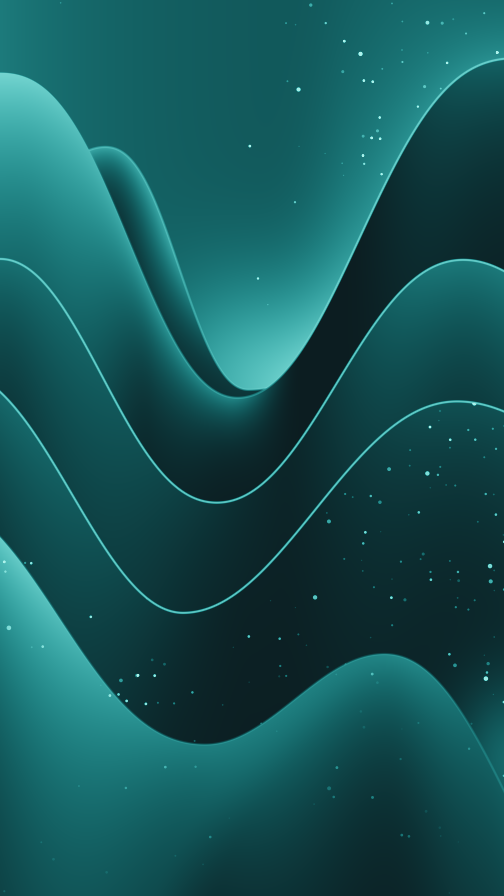
A WebGL 2 fragment shader for this background:

```glsl
#version 300 es
precision highp float;
// Layered teal silk waves under a hazy glow, with drifting specks of dust.
// Each wave is a chain of skewed cosine eases; depth below its edge drives
// a single light value, which one colour ramp turns into teal.

uniform vec2 u_resolution;
out vec4 fragColor;

// Knots a..d are crests and troughs; s1..s3 skew the ease of each span.
struct Wave { vec2 a, b, c, d, s1, s2, s3; };

const Wave HUMP = Wave(vec2(-0.10, 0.70), vec2(0.209, 0.836), vec2(0.493, 0.565),
    vec2(0.93, 0.674), vec2(0.0), vec2(-0.3, 0.15), vec2(0.0));
const Wave RIDGE = Wave(vec2(0.0, 0.919), vec2(0.472, 0.556), vec2(1.023, 0.935),
    vec2(1.6, 0.6), vec2(-0.4, 0.1), vec2(0.0, 0.4), vec2(0.0));
const Wave MIDDLE = Wave(vec2(0.0, 0.711), vec2(0.430, 0.439), vec2(0.919, 0.710),
    vec2(1.349, 0.5625), vec2(-0.05, 0.2), vec2(-0.08, 0.15), vec2(0.0));
const Wave LOWER = Wave(vec2(-0.093, 0.587), vec2(0.363, 0.316), vec2(0.907, 0.552),
    vec2(1.372, 0.434), vec2(-0.08, 0.0), vec2(0.0, 0.08), vec2(0.0));
const Wave FRONT = Wave(vec2(-0.14, 0.443), vec2(0.407, 0.169), vec2(0.763, 0.270),
    vec2(1.228, -0.05), vec2(-0.08, 0.25), vec2(0.0), vec2(-0.2, 0.0));

const float SHADOW = 0.115;       // light level of the deepest folds
const float LINE_LIGHT = 0.84;    // light level of the thin edges
const float LINE_HALF = 0.0012;   // half thickness, in canvas heights
const float DUST_ROWS = 95.0;     // dust cells along the canvas height

float hash(vec2 p) {
    vec3 q = fract(vec3(p.xyx) * 0.1031);
    q += dot(q, q.yzx + 33.33);
    return fract((q.x + q.y) * q.z);
}

float ease(float x, vec2 from, vec2 to, vec2 skew) {
    float t = clamp((x - from.x) / (to.x - from.x), 0.0, 1.0);
    t += t * (1.0 - t) * mix(skew.x, skew.y, t);
    return mix(from.y, to.y, 0.5 - 0.5 * cos(3.14159 * t));
}

float height(Wave w, float x) {
    if (x < w.b.x) return ease(x, w.a, w.b, w.s1);
    if (x < w.c.x) return ease(x, w.b, w.c, w.s2);
    return ease(x, w.c, w.d, w.s3);
}

// Approximate distance below the wave edge, in canvas heights.
float depth(Wave w, vec2 p) {
    const float STEP = 0.004;
    float rise = height(w, p.x + STEP) - height(w, p.x - STEP);
    float slope = rise / (2.0 * STEP) * u_resolution.y / u_resolution.x;
    return (height(w, p.x) - p.y) / sqrt(1.0 + slope * slope);
}

float glow(vec2 p, vec2 centre, vec2 size) {
    vec2 q = (p - centre) / size;
    return exp(-dot(q, q));
}

// Fine and coarse specks, one candidate per grid cell.
float dust(vec2 p, float density) {
    float sum = 0.0;
    for (int i = 0; i < 2; i++) {
        float rows = DUST_ROWS / (1.0 + 0.7 * float(i));
        vec2 g = vec2(p.x * u_resolution.x / u_resolution.y, p.y) * rows;
        vec2 cell = floor(g) + 71.0 * float(i);
        vec2 spot = 0.25 + 0.5 * vec2(hash(cell + 3.1), hash(cell + 8.7));
        float chance = hash(cell), power = hash(cell + 15.3);
        float soft = rows / u_resolution.y;
        float radius = 0.05 + 0.09 * power;
        float dotMask = 1.0 - smoothstep(radius - 0.5 * soft, radius + 0.7 * soft, length(fract(g) - spot));
        sum += dotMask * step(chance, density) * (0.15 + 0.6 * power * power);
    }
    return sum;
}

// Lay a wave over what is behind it, then trace its edge.
float cover(float behind, float light, float d, float edge) {
    float aa = 0.8 / u_resolution.y;
    float result = mix(behind, light, smoothstep(-aa, aa, d));
    float line = 1.0 - smoothstep(LINE_HALF - aa, LINE_HALF + aa, abs(d));
    return mix(result, max(result, LINE_LIGHT), line * edge);
}

vec3 teal(float g) {
    return vec3(0.045 + 0.75 * pow(g, 3.3), g, g + 0.015 - 0.048 * g * g);
}

void main() {
    vec2 p = gl_FragCoord.xy / u_resolution;
    float x = p.x, y = p.y;
    float dHump = depth(HUMP, p), dRidge = depth(RIDGE, p), dMiddle = depth(MIDDLE, p);
    float dLower = depth(LOWER, p), dFront = depth(FRONT, p);

    // Hazy backdrop with light pooled in the valley
    float light = 0.33 + 0.15 * exp(-4.0 * x) + 0.38 * glow(p, vec2(0.52, 0.57), vec2(0.2, 0.12));
    light += 0.23 * exp(min(dRidge, 0.0) / 0.07) * smoothstep(0.45, 0.7, x);
    light += dust(p, 0.10 * smoothstep(0.42, 0.75, x) * smoothstep(0.6, 0.9, y));

    // Small hump tucked behind the ridge
    float rim = mix(0.06, 0.5, smoothstep(0.56, 0.74, y));
    light = cover(light, 0.16 + rim * exp(-max(dHump, 0.0) / 0.03), dHump, 0.5);

    // Ridge: bright left shoulder, dim right slope
    float shoulder = mix(0.72, 0.42, smoothstep(0.0, 0.45, x)) * (1.0 - smoothstep(0.45, 0.6, x));
    float reach = mix(0.24, 0.03, smoothstep(0.0, 0.3, x));
    float d = max(dRidge, 0.0);
    float body = SHADOW + shoulder * exp(-d / reach) + 0.27 * exp(-d / 0.1) * smoothstep(0.68, 1.0, x);
    light = cover(light, body, dRidge, mix(0.4, 0.9, smoothstep(0.5, 0.65, x)) * smoothstep(0.1, 0.4, x));

    // Middle and lower sheets
    rim = 0.03 + 0.3 * (1.0 - smoothstep(0.0, 0.6, x)) + 0.33 * smoothstep(0.55, 0.9, x);
    light = cover(light, SHADOW + rim * exp(-max(dMiddle, 0.0) / 0.14), dMiddle, 0.9);
    rim = 0.02 + 0.28 * (1.0 - smoothstep(0.0, 0.5, x)) + 0.18 * smoothstep(0.55, 0.9, x);
    body = SHADOW + rim * exp(-max(dLower, 0.0) / 0.13) + 0.28 * glow(p, vec2(1.02, 0.15), vec2(0.12, 0.09));
    body += dust(p, 0.03 + 0.09 * smoothstep(0.55, 0.95, x) + 0.1 * glow(p, vec2(0.42, 0.22), vec2(0.2, 0.06)));
    light = cover(light, body, dLower, 0.9);

    // Front sheet: lit left flank folding softly into a shaded mound
    d = max(dFront, 0.0);
    float flank = 0.2 + mix(0.6, 0.3, smoothstep(0.0, 0.4, x)) * exp(-d / 0.12);
    float mound = SHADOW + 0.42 * (1.0 - 0.4 * smoothstep(0.8, 1.0, x)) * exp(-d / 0.1);
    float fold = smoothstep(-0.05, 0.09, x - (0.35 + 0.55 * y + 3.0 * y * y));
    body = mix(flank, mound, fold) + 0.4 * dust(p, 0.025);
    light = cover(light, body, dFront, 0.25);

    fragColor = vec4(teal(clamp(light, 0.0, 0.95)), 1.0);
}
```
